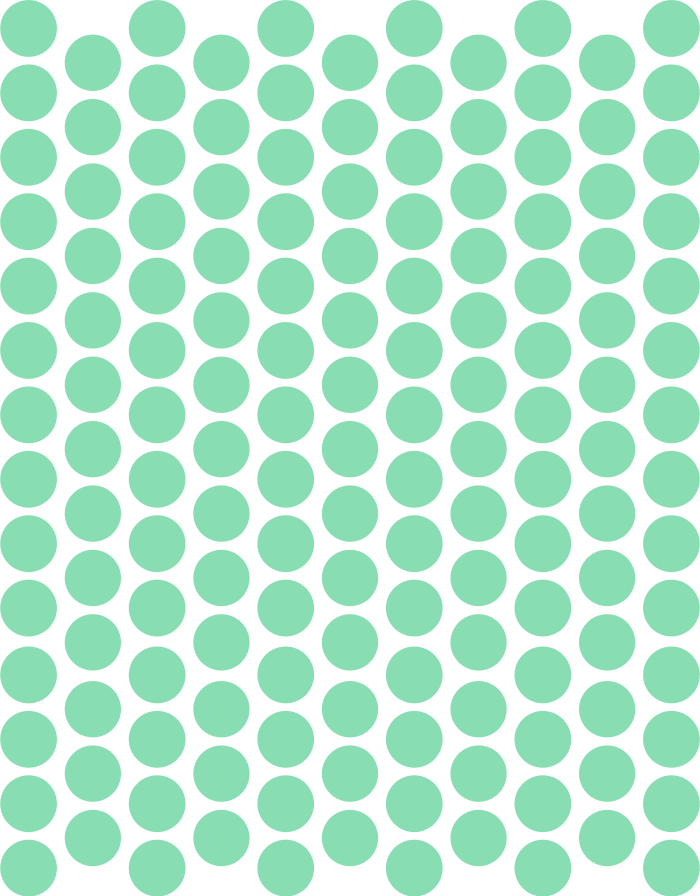
Give the GLSL for this pattern, as a WebGL 2 fragment shader.

```glsl
#version 300 es
precision highp float;
// Mint dots on white in eleven staggered columns, alternately 14 and 13 dots tall.

uniform vec2 u_resolution;
out vec4 fragColor;

void main() {
    // Grid units: one dot pitch per unit, y running down from the top
    vec2 uv = gl_FragCoord.xy / u_resolution;
    vec2 p = vec2(uv.x, 1.0 - uv.y) * vec2(10.889, 13.913);
    float pixel = 13.913 / u_resolution.y;

    // Columns: odd ones sit lower, hold one dot fewer and are slightly smaller
    float x = p.x - 0.4445;
    float column = clamp(round(x), 0.0, 10.0);
    float odd = mod(column, 2.0);
    float radius = mix(0.441, 0.4375, odd);

    // Rows: a slightly wider gap follows the tenth dot
    float y = p.y - mix(0.442, 0.9746, odd);
    y -= 0.038 * step(9.519, y);
    float row = clamp(round(y), 0.0, 13.0 - odd);

    // Dot with a one-pixel soft edge
    float dist = length(vec2(x - column, y - row)) - radius;
    float dot_mask = clamp(0.5 - dist / pixel, 0.0, 1.0);

    vec3 mint = vec3(0.535, 0.87, 0.70);
    fragColor = vec4(mix(vec3(1.0), mint, dot_mask), 1.0);
}
```
